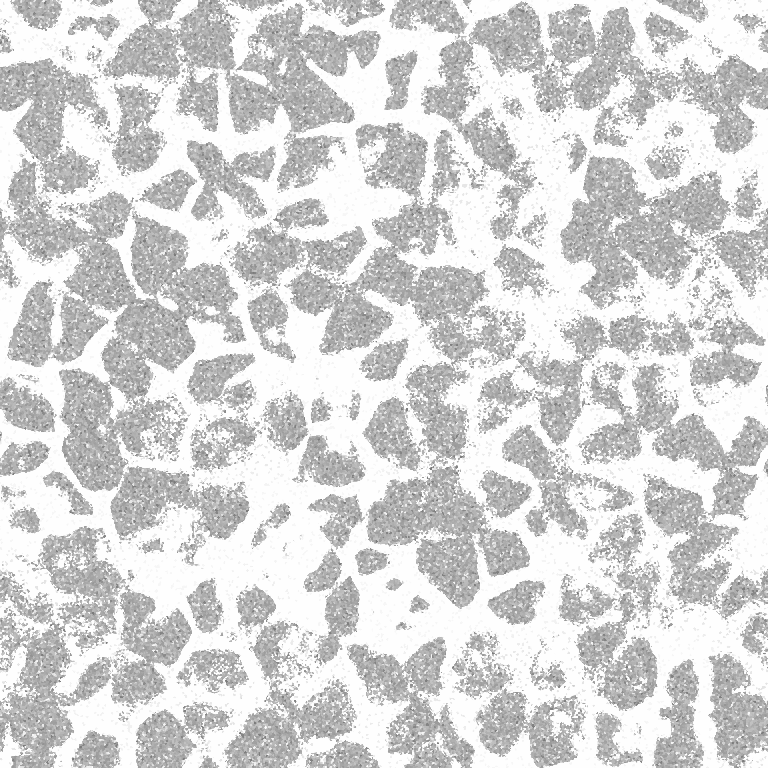
A Shadertoy shader for this texture:

```glsl
// Tileable grainy grey blotches split by pale veins, with crumbling stippled edges.

#define CELLS 13.0        // blotch cells across the canvas
#define GRAINS 384.0      // stipple grains across the canvas
#define WARP 0.022        // bending of the blotch outlines
#define VEIN_WEIGHT 0.6   // how strongly veins part the blotches
#define DETAIL_WEIGHT 2.0 // how strongly noise opens holes and bridges
#define THRESHOLD 0.37    // higher leaves more white
#define CRISP_SPREAD 0.16 // edge stipple in calm zones
#define ROUGH_SPREAD 0.55 // edge stipple in crumbly zones
#define GRAIN_SHARPNESS 16.0
#define PAPER 0.995
#define DARK_GREY 0.60
#define LIGHT_GREY 0.77

// Three random values for a lattice cell that wraps after n cells
vec3 hashCell(vec2 cell, float n, float seed) {
    vec2 wrapped = mod(cell, n) + seed;
    vec3 p = fract(wrapped.xyx * vec3(0.1031, 0.1030, 0.0973));
    p += dot(p, p.yxz + 33.33);
    return fract((p.xxy + p.yzz) * p.zyx);
}

// Wrapping value noise, n cells across
float noise(vec2 uv, float n, float seed) {
    vec2 p = uv * n, cell = floor(p), f = fract(p);
    f = f * f * (3.0 - 2.0 * f);
    float a = hashCell(cell, n, seed).x;
    float b = hashCell(cell + vec2(1, 0), n, seed).x;
    float c = hashCell(cell + vec2(0, 1), n, seed).x;
    float d = hashCell(cell + vec2(1, 1), n, seed).x;
    return mix(mix(a, b, f.x), mix(c, d, f.x), f.y);
}

// Wrapping cellular noise: second minus first distance, zero on cell borders
float cellBorder(vec2 uv, float n) {
    vec2 p = uv * n, cell = floor(p);
    float nearest = 9.0, second = 9.0;
    for (int y = -2; y <= 2; y++)
    for (int x = -2; x <= 2; x++) {
        vec2 c = cell + vec2(x, y);
        float d = length(c + hashCell(c, n, 7.0).xy - p);
        second = min(second, max(nearest, d));
        nearest = min(nearest, d);
    }
    return second - nearest;
}

// Positive inside blotches, negative on the paper
float blotchField(vec2 uv, float rough) {
    vec2 bend = vec2(noise(uv, 16.0, 11.0), noise(uv, 16.0, 23.0)) - 0.5;
    bend += 0.4 * (vec2(noise(uv, 40.0, 31.0), noise(uv, 40.0, 43.0)) - 0.5);
    float vein = smoothstep(0.05, 0.35, cellBorder(uv + WARP * bend, CELLS));
    float detail = 0.50 * (noise(uv + WARP * bend.yx, 18.0, 53.0) - 0.5)
                 + 0.30 * (noise(uv, 37.0, 61.0) - 0.5)
                 + mix(0.12, 0.32, rough) * (noise(uv, 76.0, 71.0) - 0.5);
    return VEIN_WEIGHT * vein + DETAIL_WEIGHT * detail - THRESHOLD;
}

// Tone of one grain, given the field around it
float grainTone(float field, float spread, vec3 random) {
    float grey = mix(DARK_GREY, LIGHT_GREY, random.x);
    grey += 0.20 * step(0.88, random.y) - 0.12 * step(random.y, 0.07);
    float dust = PAPER - 0.10 * step(0.92, random.y) * spread / ROUGH_SPREAD;
    float covered = smoothstep(-0.02, 0.02, field + spread * (random.z - 0.5));
    return mix(dust, grey, covered);
}

void mainImage(out vec4 fragColor, in vec2 fragCoord) {
    vec2 uv = fragCoord / iResolution.xy;
    float rough = smoothstep(0.3, 0.8, noise(uv, 9.0, 83.0));
    float field = blotchField(uv, rough);
    float spread = mix(CRISP_SPREAD, ROUGH_SPREAD, rough);

    // Soft cellular blend of the grains around this point
    vec2 p = uv * GRAINS, cell = floor(p);
    float tone = 0.0, total = 0.0;
    for (int y = -1; y <= 1; y++)
    for (int x = -1; x <= 1; x++) {
        vec2 c = cell + vec2(x, y);
        vec2 offset = c + hashCell(c, GRAINS, 97.0).xy - p;
        float weight = exp(-GRAIN_SHARPNESS * dot(offset, offset));
        tone += weight * grainTone(field, spread, hashCell(c, GRAINS, 509.0));
        total += weight;
    }
    fragColor = vec4(vec3(tone / total), 1.0);
}
```
